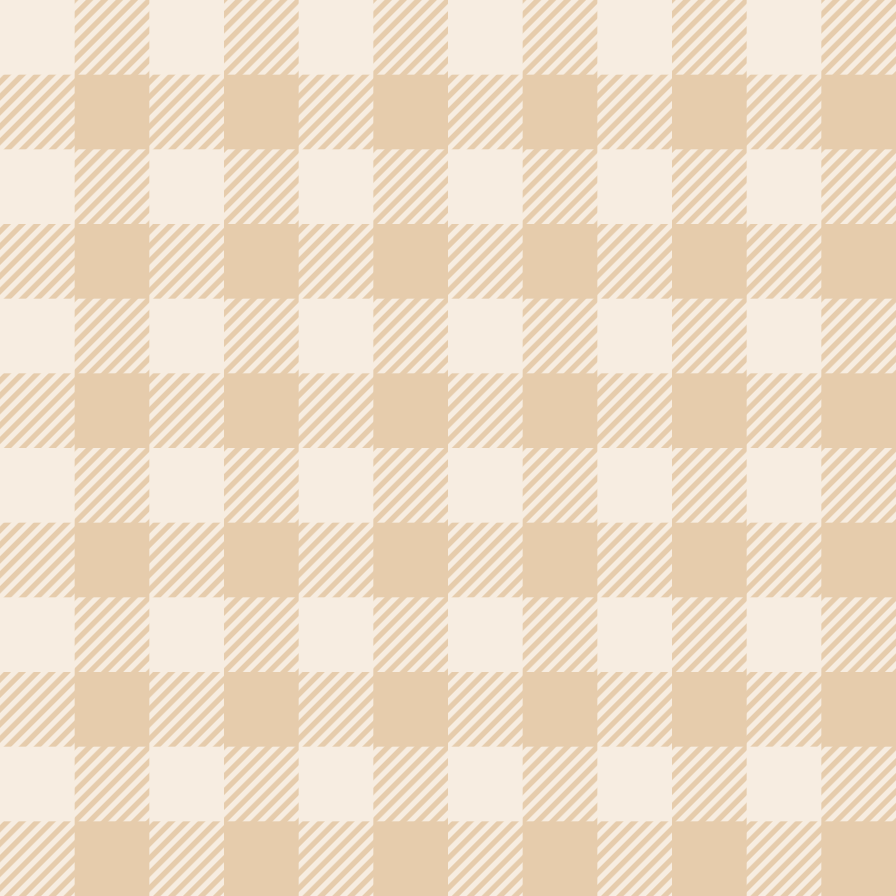
Give the GLSL for this pattern, as a Shadertoy shader.

```glsl
// Gingham check: tan columns and rows cross on cream, six repeats each way.
// A diagonal twill wave picks whether the column or the row thread shows,
// so crossings are solid and single bands become slanted stripes.

const float REPEATS = 6.0;            // checks across and down
const float STRIPES_PER_CELL = 5.0;   // twill stripes along one cell edge
const float TAN_SHARE = 0.5;          // tan part of each stripe period
const float BAND_SHARE = 0.5;         // tan part of each check
const float COLUMN_CENTER = 0.75;     // place of the tan column in a check
const float ROW_CENTER = 0.25;        // place of the tan row in a check
const float EDGE_SOFTNESS = 1.2;      // edge width in screen samples
const vec3 CREAM = vec3(0.968, 0.930, 0.882);
const vec3 TAN = vec3(0.900, 0.800, 0.674);

// Smoothed square wave of period 1: a band of width share centred on integers
float bandWave(float t, float share, float edge) {
    float inside = abs(fract(t) - 0.5) - 0.5 * (1.0 - share);
    return clamp(0.5 + inside / edge, 0.0, 1.0);
}

void mainImage(out vec4 fragColor, in vec2 fragCoord) {
    vec2 uv = fragCoord / iResolution.xy;
    float texel = 1.0 / min(iResolution.x, iResolution.y);

    // Tan columns and rows
    float checkEdge = REPEATS * texel;
    float column = bandWave(uv.x * REPEATS - COLUMN_CENTER, BAND_SHARE, checkEdge);
    float row = bandWave(uv.y * REPEATS - ROW_CENTER, BAND_SHARE, checkEdge);

    // Twill rising to the right, a whole number of stripes per cell
    float frequency = 2.0 * REPEATS * STRIPES_PER_CELL;
    float twillEdge = frequency * sqrt(2.0) * texel * EDGE_SOFTNESS;
    float twill = bandWave((uv.x - uv.y) * frequency, TAN_SHARE, twillEdge);

    // The column thread lies on top inside a twill stripe, the row thread between
    float tanCover = mix(row, column, twill);
    fragColor = vec4(mix(CREAM, TAN, tanCover), 1.0);
}
```
